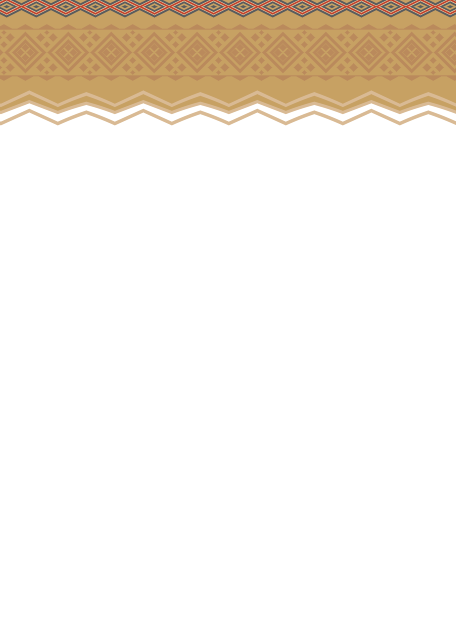
This background is drawn by a Shadertoy shader. Its source:

```glsl
// Woven page header: diamond border, tonal lozenge band and zigzag hem on white.
#define GRID vec2(546.0, 768.0)   // design units across the canvas
#define TOOTH 68.25               // period of the hem zigzag
#define LOZENGE 51.4              // period of the tonal band
#define BORDER 35.4               // period of the top border
#define BAND_Y 63.0               // centre line of the tonal band
#define BORDER_Y 8.0              // centre line of the top border

const vec3 WHITE = vec3(1.0);
const vec3 GOLD  = vec3(0.78, 0.63, 0.39);
const vec3 BROWN = vec3(0.73, 0.54, 0.36);
const vec3 SAND  = vec3(0.85, 0.73, 0.58);
const vec3 SLATE = vec3(0.35, 0.36, 0.37);
const vec3 RED   = vec3(0.76, 0.25, 0.17);
const vec3 CREAM = vec3(0.91, 0.80, 0.63);

float aa; // edge softness in design units

// Coverage of the region where d is negative.
float fill(float d) { return 1.0 - smoothstep(-aa, aa, d); }

// Signed offset from the nearest multiple of the period.
float repeatAt(float x, float centre, float period) {
    return (fract((x - centre) / period + 0.5) - 0.5) * period;
}

float diamond(vec2 p, float radius) {
    return (abs(p.x) + abs(p.y) - radius) * 0.7071;
}

// Distance below a zigzag running between peak and valley heights.
float zigzag(vec2 p, float peak, float valley) {
    float t = (p.x - 1.0) / TOOTH;
    float wave = abs(fract(t) * 2.0 - 1.0);
    float uneven = 2.0 * mod(floor(t), 2.0) * (1.0 - wave);
    return (p.y - mix(peak + uneven, valley, wave)) * 0.91;
}

// Gold cloth with sand edging, then a loose sand line below it.
vec3 hem(vec2 p) {
    vec3 col = mix(WHITE, SAND, fill(zigzag(p, 135.0, 150.5)));
    col = mix(col, WHITE, fill(zigzag(p, 130.5, 146.0)));
    col = mix(col, SAND, fill(zigzag(p, 124.0, 137.0)));
    col = mix(col, GOLD, fill(zigzag(p, 120.0, 133.0)));
    col = mix(col, SAND, fill(zigzag(p, 113.0, 128.5)));
    return mix(col, GOLD, fill(zigzag(p, 108.5, 124.5)));
}

// Mask of the tonal lozenges, their small fillers and the toothed rails.
float tonalBand(vec2 p) {
    float y = p.y - BAND_Y;
    vec2 q = vec2(abs(repeatAt(p.x, 30.4, LOZENGE)), abs(y));

    // Outer ring and four blocks around an open centre
    float ring = max(diamond(q, 25.0), -diamond(q, 20.0));
    float blocks = max(diamond(q, 16.0), -diamond(q, 11.0));
    float core = min(diamond(q - vec2(6.0, 0.0), 4.6),
                     diamond(q - vec2(0.0, 6.0), 4.6));
    float d = min(ring, min(blocks, core));

    // Fillers between neighbouring lozenges
    vec2 gap = vec2(LOZENGE * 0.5 - q.x, q.y);
    d = min(d, diamond(gap - vec2(7.5, 18.0), 5.2));
    d = min(d, diamond(gap - vec2(0.0, 9.5), 4.0));
    d = min(d, diamond(gap - vec2(0.0, 24.0), 2.8));

    // Rails with triangles pointing away from the band
    float tooth = abs(repeatAt(p.x, 30.4, LOZENGE * 0.5));
    float triangle = max(28.0 - q.y, (tooth * 0.55 + q.y - 34.0) * 0.88);
    float rail = abs(q.y - 28.0) - 0.6;
    return fill(min(d, min(triangle, rail)));
}

// Concentric flat diamonds, painted from the outside in.
vec3 border(vec2 p, vec3 col) {
    float x = repeatAt(p.x, 8.0, BORDER);
    float d = (abs(x) * 0.5 + abs(p.y - BORDER_Y)) * 0.9;
    col = mix(col, SLATE, fill(d - 11.7));
    col = mix(col, CREAM, fill(d - 9.3));
    col = mix(col, RED,   fill(d - 8.6));
    col = mix(col, CREAM, fill(d - 6.7));
    col = mix(col, SLATE, fill(d - 5.8));
    col = mix(col, GOLD,  fill(d - 3.7));
    return mix(col, SLATE, fill(d - 1.7));
}

void mainImage(out vec4 fragColor, in vec2 fragCoord) {
    // Design space with y measured down from the top edge
    vec2 uv = fragCoord / iResolution.xy;
    vec2 p = vec2(uv.x, 1.0 - uv.y) * GRID;
    aa = 0.6 * GRID.y / iResolution.y;

    vec3 col = hem(p);
    col = mix(col, BROWN, tonalBand(p));
    col = border(p, col);
    fragColor = vec4(col, 1.0);
}
```
